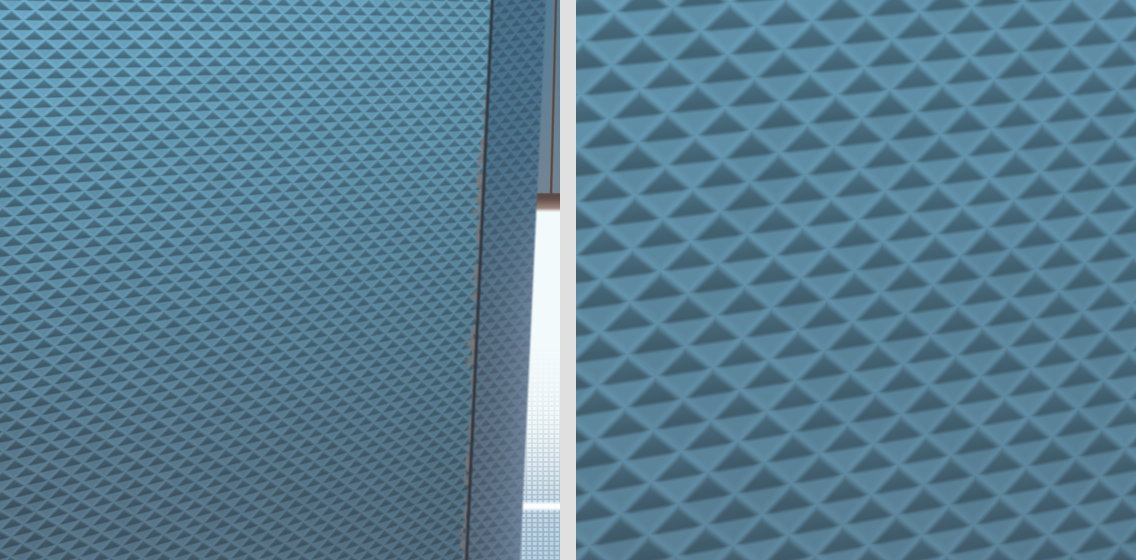
Left, the full canvas; right, a detail of the centre.
Give the GLSL for this texture, as a WebGL 1 fragment shader.

```glsl
precision highp float;
// Blue embossed panel seen at an angle: a staggered lattice of diamond dimples,
// shaded dark above and light below, shrinking to the right by a perspective divide.
// A worn seam, a narrow side strip and a bright gap close off the right edge.
uniform vec2 u_resolution;

#define COLUMNS 22.9     // dimples per canvas width at the left edge
#define ROWS 28.2        // dimples per canvas height at the left edge
#define RECEDE 0.28      // perspective shrink towards the right
#define HORIZON 0.07     // height, from the top, where rows run level
#define LEAN 0.046       // sideways lean of the uprights
#define RIDGE 0.41       // half size of a dimple inside its cell
#define SEAM_X 0.879     // seam position at the top
#define SEAM_WIDTH 0.0055
#define STRIP_EDGE 0.975 // outer edge of the side strip at the top
#define WEAR 0.75        // strength of the scuffing along the seam

float hash(vec2 p) {
  vec3 q = fract(vec3(p.xyx) * 0.1031);
  q += dot(q, q.yzx + 33.33);
  return fract((q.x + q.y) * q.z);
}

float noise(vec2 p) {
  vec2 i = floor(p), f = fract(p);
  f = f * f * (3.0 - 2.0 * f);
  return mix(mix(hash(i), hash(i + vec2(1.0, 0.0)), f.x),
             mix(hash(i + vec2(0.0, 1.0)), hash(i + 1.0), f.x), f.y);
}

// Soft band of a given width centred on zero
float band(float d, float width, float soft) {
  return 1.0 - smoothstep(0.5 * width - soft, 0.5 * width + soft, abs(d));
}

// Brightness of the dimple lattice; uv counts repeats, v runs downwards
float dimples(vec2 uv, float soft) {
  vec2 diagonal = vec2(uv.x + uv.y, uv.x - uv.y);
  vec2 cell = floor(diagonal);
  vec2 p = fract(diagonal) - 0.5;
  float down = 0.5 * (p.x - p.y);
  float edge = max(abs(p.x), abs(p.y));
  float inside = 1.0 - smoothstep(RIDGE - soft, RIDGE + soft, edge);
  float shadow = 1.0 - smoothstep(-0.5 * soft, 0.5 * soft, down - 0.03);
  float upper = mix(0.78, 0.68, smoothstep(-0.4, 0.0, down));
  float facet = mix(1.05, upper, shadow);
  return mix(1.13, facet, inside) * (0.975 + 0.05 * hash(cell + 50.0));
}

// Smooth light falloff over the panel, y measured from the top
vec3 panelColor(vec2 p) {
  vec3 topTint = vec3(0.385, 0.590, 0.690);
  vec3 midTint = vec3(0.340, 0.505, 0.590);
  vec3 lowTint = vec3(0.315, 0.420, 0.490);
  vec3 tint = mix(topTint, midTint, smoothstep(0.0, 0.55, p.y));
  tint = mix(tint, lowTint, smoothstep(0.4, 1.0, p.y));
  return tint * (1.03 - 0.07 * p.x * p.x);
}

// Far wall, ledge and overexposed floor past the strip
vec3 gapColor(vec2 p, float px) {
  vec3 wall = mix(vec3(0.33, 0.49, 0.59), vec3(0.45, 0.52, 0.58), p.y / 0.35);
  wall = mix(wall, vec3(0.38, 0.27, 0.22), band(p.x - 0.993 + 0.026 * p.y, 0.004, px));
  vec3 ledge = mix(vec3(0.36, 0.29, 0.27), vec3(0.62, 0.53, 0.49),
                   smoothstep(0.350, 0.376, p.y));
  vec3 ground = mix(vec3(0.95, 0.98, 0.99), vec3(0.72, 0.83, 0.91),
                    smoothstep(0.72, 1.0, p.y));
  vec2 grid = abs(fract(p * vec2(100.0, 120.0)) - 0.5);
  ground *= 1.0 - 0.16 * smoothstep(0.6, 0.95, p.y) * smoothstep(0.2, 0.45, max(grid.x, grid.y));
  ground = mix(ground, vec3(0.98, 0.99, 1.0), band(p.y - 0.904, 0.013, 0.002 + px));
  vec3 color = mix(wall, ledge, smoothstep(0.345 - px, 0.345 + px, p.y));
  return mix(color, ground, smoothstep(0.370, 0.380, p.y));
}

void main() {
  vec2 p = gl_FragCoord.xy / u_resolution;
  p.y = 1.0 - p.y;
  float px = 1.0 / min(u_resolution.x, u_resolution.y);
  float x = p.x + LEAN * p.y;

  // Panel with perspective lattice
  float depth = 1.0 - RECEDE * x;
  vec2 uv = vec2(COLUMNS * x, ROWS * (p.y - HORIZON)) / depth;
  float soft = 0.065 + 0.05 * p.x + 26.0 * px / depth;
  float relief = mix(1.0, dimples(uv, soft), 1.0 - 0.22 * p.x - 0.15 * p.y);
  vec3 color = panelColor(p) * relief;

  // Scuffed paint beside the seam
  float fromSeam = x - SEAM_X;
  float grain = noise(p * vec2(170.0, 130.0));
  float patchy = noise(vec2(4.0, p.y * 22.0));
  float reach = 0.005 + 0.017 * patchy * grain;
  float scuff = smoothstep(-reach - 0.004, -reach + 0.004, fromSeam)
              * smoothstep(0.15, 0.24, p.y) * smoothstep(0.22, 0.62, grain);
  color = mix(color, vec3(0.50, 0.46, 0.45), WEAR * scuff);

  // Side strip with finer dimples, hazed by the light behind it
  float across = clamp(fromSeam / (STRIP_EDGE - SEAM_X), 0.0, 1.0);
  vec2 stripUv = vec2(46.0 * x, 38.0 * p.y + 6.0 * fromSeam);
  float stripRelief = mix(1.0, dimples(stripUv, 0.11 + 42.0 * px), 0.55);
  vec3 strip = mix(vec3(0.28, 0.43, 0.53), vec3(0.34, 0.42, 0.49), smoothstep(0.1, 0.8, p.y));
  strip *= stripRelief;
  float haze = across * across * smoothstep(0.25, 0.6, p.y);
  strip = mix(strip, vec3(0.50, 0.58, 0.69), 0.55 * haze);
  color = mix(color, strip, smoothstep(-px, px, fromSeam));

  // Dark seam, then the gap beyond the strip
  color = mix(color, vec3(0.19, 0.20, 0.23), 0.9 * band(fromSeam, SEAM_WIDTH, 0.001 + px));
  float pastStrip = x - STRIP_EDGE;
  color = mix(color, gapColor(p, px), smoothstep(-0.0015 - px, 0.0015 + px, pastStrip));
  gl_FragColor = vec4(color, 1.0);
}
```
